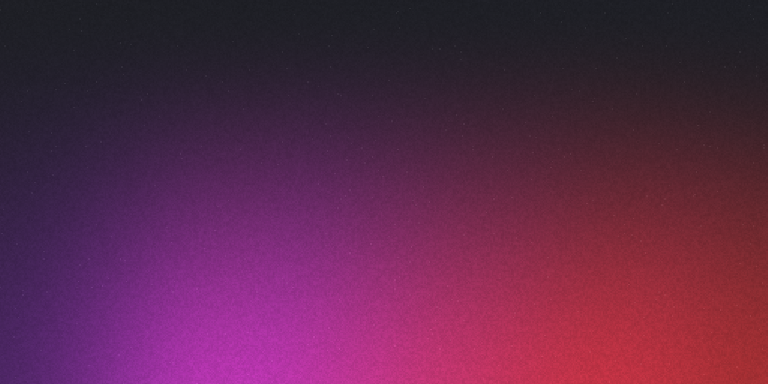
Give the GLSL for this background, as a WebGL 1 fragment shader.

```glsl
precision highp float;
// Draws a dark, grainy backdrop with a violet, magenta and red glow rising from the bottom.
uniform vec2 u_resolution;

const vec3 CHARCOAL = vec3(0.118, 0.122, 0.146);
const vec3 VIOLET = vec3(0.46, 0.17, 0.62);
const vec3 MAGENTA = vec3(0.74, 0.21, 0.70);
const vec3 PINK = vec3(0.78, 0.21, 0.49);
const vec3 RED = vec3(0.78, 0.20, 0.27);
const vec3 CRIMSON = vec3(0.66, 0.185, 0.20);

// Sine-free hash in the range 0 to 1
float hash(vec2 p) {
  vec3 q = fract(p.xyx * 0.1031);
  q += dot(q, q.yzx + 33.33);
  return fract((q.x + q.y) * q.z);
}

// Smoothly interpolated lattice noise
float valueNoise(vec2 p) {
  vec2 cell = floor(p);
  vec2 f = fract(p);
  f = f * f * (3.0 - 2.0 * f);
  float low = mix(hash(cell), hash(cell + vec2(1.0, 0.0)), f.x);
  float high = mix(hash(cell + vec2(0.0, 1.0)), hash(cell + 1.0), f.x);
  return mix(low, high, f.y);
}

// Colour of the glow from left to right
vec3 glowColor(float t) {
  vec3 color = mix(VIOLET, MAGENTA, smoothstep(-0.05, 0.33, t));
  color = mix(color, PINK, smoothstep(0.31, 0.58, t));
  color = mix(color, RED, smoothstep(0.48, 0.80, t));
  return mix(color, CRIMSON, smoothstep(0.78, 1.0, t));
}

// Strength of the glow: fades upward and toward the left edge
float glowStrength(vec2 uv) {
  float rise = 1.0 - smoothstep(-0.10, 1.0, uv.y);
  float leftFade = mix(0.5, 1.0, smoothstep(-0.05, 0.27, uv.x));
  float cornerFade = 1.0 - 0.25 * smoothstep(0.75, 1.0, uv.x) * smoothstep(0.5, 0.9, uv.y);
  return rise * leftFade * cornerFade;
}

// Film grain centred on zero: fine speckle plus a softer, coarser layer
float filmGrain(vec2 p) {
  float fine = hash(floor(p * 256.0)) - 0.5;
  float coarse = valueNoise(p * 150.0 + 17.0) - 0.5;
  return 0.7 * fine + 0.5 * coarse;
}

void main() {
  vec2 uv = gl_FragCoord.xy / u_resolution;
  vec2 p = gl_FragCoord.xy / u_resolution.y;

  // Glow over the dark base; its hue leans to violet with height
  float strength = glowStrength(uv);
  vec3 color = mix(CHARCOAL, glowColor(uv.x - 0.1 * uv.y), strength);

  // Grain grows with the light, with a few faint bright specks
  color *= 1.0 + 0.12 * filmGrain(p);
  color += 0.012 * filmGrain(p + 3.7);
  color += 0.05 * step(0.997, hash(floor(p * 256.0) + 91.0));

  gl_FragColor = vec4(clamp(color, 0.0, 1.0), 1.0);
}
```
